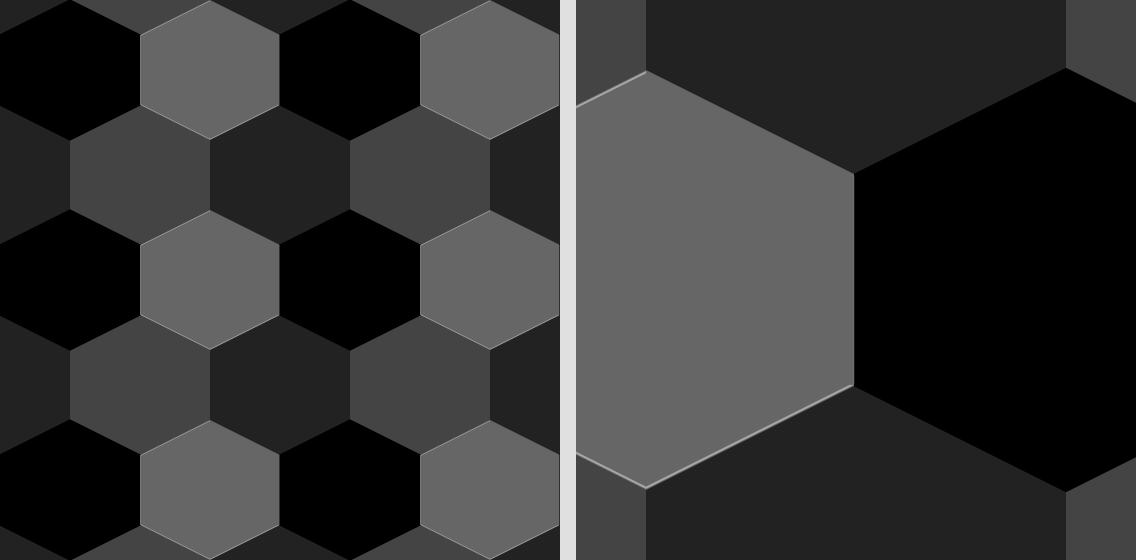
Left: the whole. Right: its middle third, enlarged.
A Shadertoy shader for this pattern:

```glsl
// Interlocking pointed hexagons in four greys, with a hairline glint on the lightest ones.

const vec2 PERIOD = vec2(0.5, 0.375);   // two hexagons across, two rows up
const float HALF_WIDTH = 0.125;         // also the half height
const float BLACK_GROWTH = 0.0012;      // black tiles slightly overlap their neighbours
const float RIM_WIDTH = 0.0012;

const vec3 BLACK = vec3(0.0);
const vec3 DARK_GREY = vec3(0.133);
const vec3 MID_GREY = vec3(0.267);
const vec3 LIGHT_GREY = vec3(0.4);
const vec3 RIM_GREY = vec3(0.65);

// Offset from the nearest repeat of a tile centre
vec2 repeatAround(vec2 p, vec2 center) {
    vec2 q = p - center;
    return q - PERIOD * floor(q / PERIOD + 0.5);
}

// Signed distance to a hexagon as wide as it is tall, with sides of slope 1:2
float hexDistance(vec2 q, float halfWidth) {
    vec2 a = abs(q);
    float slanted = (a.x + 2.0 * a.y - 2.0 * halfWidth) / sqrt(5.0);
    return max(a.x - halfWidth, slanted);
}

// Share of a pixel that lies inside the shape
float coverage(float d, float pixel) {
    return clamp(0.5 - d / pixel, 0.0, 1.0);
}

// Share of a pixel covered by a thin band just inside the edge
float rimCoverage(float d, float width, float pixel) {
    return coverage(d, pixel) - coverage(d + width, pixel);
}

// The glint is full on the left and below, faint at right, absent at upper right
float rimStrength(vec2 q, float halfWidth) {
    float corner = 0.5 * halfWidth;
    if (q.x < 0.0 || q.y < -corner) return 1.0;
    return q.y < corner ? 0.15 : 0.0;
}

void mainImage(out vec4 fragColor, in vec2 fragCoord) {
    float pixel = 1.0 / iResolution.y;
    vec2 p = fragCoord * pixel;

    vec2 midCell = repeatAround(p, vec2(0.25, 0.3125));
    vec2 lightCell = repeatAround(p, vec2(0.375, 0.125));
    vec2 blackCell = repeatAround(p, vec2(0.125, 0.125));

    float midEdge = hexDistance(midCell, HALF_WIDTH);
    float lightEdge = hexDistance(lightCell, HALF_WIDTH);
    float blackEdge = hexDistance(blackCell, HALF_WIDTH) - BLACK_GROWTH;

    // Tiles, painted over the dark ground
    vec3 color = mix(DARK_GREY, MID_GREY, coverage(midEdge, pixel));
    color = mix(color, LIGHT_GREY, coverage(lightEdge, pixel));
    color = mix(color, BLACK, coverage(blackEdge, pixel));

    // Hairline glint
    float rim = rimCoverage(lightEdge + 0.5 * RIM_WIDTH, RIM_WIDTH, pixel);
    color = mix(color, RIM_GREY, rim * rimStrength(lightCell, HALF_WIDTH));

    fragColor = vec4(color, 1.0);
}
```
